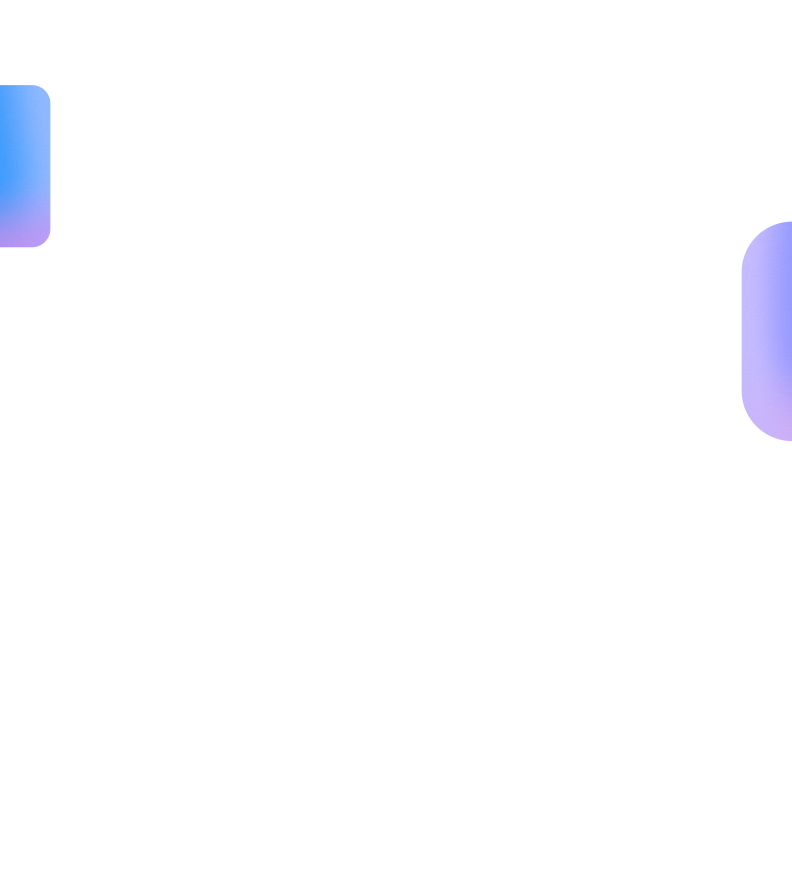
Write a Shadertoy shader that draws this background.

```glsl
#define LEFT_EDGE 0.0562
#define LEFT_Y 0.8145
#define LEFT_HALF 0.0905
#define LEFT_RADIUS 0.0205
#define RIGHT_EDGE 0.0562
#define RIGHT_Y 0.6302
#define RIGHT_HALF 0.1225
#define RIGHT_RADIUS 0.0565
#define GRAIN 0.012

const vec3 WHITE = vec3(1.0);
const vec3 AZURE = vec3(0.25, 0.61, 0.99);
const vec3 SKY = vec3(0.56, 0.72, 1.0);
const vec3 ORCHID = vec3(0.70, 0.57, 0.93);
const vec3 PERIWINKLE = vec3(0.59, 0.60, 1.0);
const vec3 LILAC = vec3(0.77, 0.73, 1.0);
const vec3 PINK = vec3(0.82, 0.67, 0.95);

float hash(vec2 p) {
    return fract(sin(dot(p, vec2(127.1, 311.7))) * 43758.5);
}

float roundedSquare(vec2 p, float halfSize, float radius) {
    vec2 q = abs(p) - halfSize + radius;
    return length(max(q, 0.0)) + min(max(q.x, q.y), 0.0) - radius;
}

float coverage(float dist) {
    return clamp(0.5 - dist * iResolution.y, 0.0, 1.0);
}

// Blue core, pale outer side and a warm lower end
vec3 leftFill(vec2 p) {
    float across = p.x / LEFT_EDGE;
    float up = (p.y - LEFT_Y) / LEFT_HALF;
    float rim = smoothstep(-0.1, 1.1, across + 0.22 * max(up, 0.0));
    vec3 color = mix(AZURE, SKY, rim);
    float warm = smoothstep(-0.1, -1.1, up - 0.08 * across);
    return mix(color, ORCHID + 0.04 * across, warm);
}

// Violet core bowed toward the card's pale side
vec3 rightFill(vec2 p, float aspect) {
    float inward = (aspect - p.x) / RIGHT_EDGE;
    float up = (p.y - RIGHT_Y) / RIGHT_HALF;
    float bow = 0.18 * (up - 0.35) * (up - 0.35);
    float rim = smoothstep(-0.1, 0.9, inward + bow);
    vec3 color = mix(PERIWINKLE, LILAC, rim);
    float warm = smoothstep(-0.1, -1.05, up);
    return mix(color, mix(PINK, LILAC, 0.6 * rim), warm);
}

void mainImage(out vec4 fragColor, in vec2 fragCoord) {
    vec2 p = fragCoord / iResolution.y;
    float aspect = iResolution.x / iResolution.y;

    // Cards extend past the canvas sides
    vec2 leftCenter = vec2(LEFT_EDGE - LEFT_HALF, LEFT_Y);
    vec2 rightCenter = vec2(aspect - RIGHT_EDGE + RIGHT_HALF, RIGHT_Y);
    float leftMask = coverage(roundedSquare(p - leftCenter, LEFT_HALF, LEFT_RADIUS));
    float rightMask = coverage(roundedSquare(p - rightCenter, RIGHT_HALF, RIGHT_RADIUS));

    // Fine grain on the fills only
    float grain = GRAIN * (hash(floor(p * 512.0)) - 0.5);
    vec3 color = mix(WHITE, leftFill(p) + grain, leftMask);
    color = mix(color, rightFill(p, aspect) + grain, rightMask);
    fragColor = vec4(clamp(color, 0.0, 1.0), 1.0);
}
```
